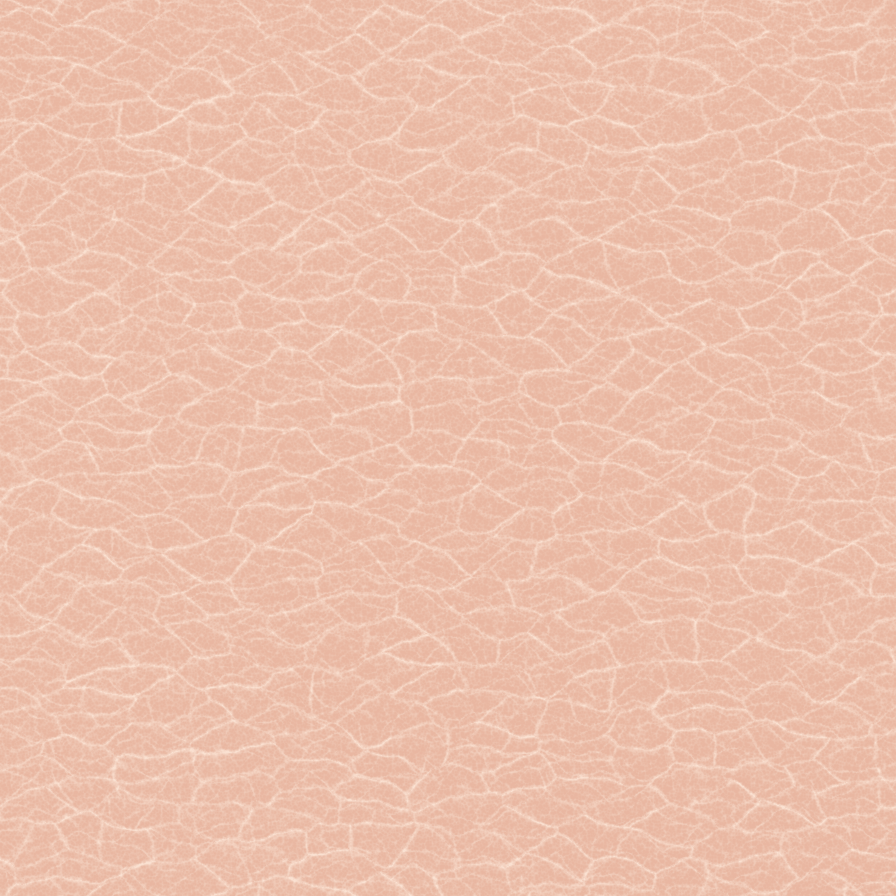
This texture is drawn by a Shadertoy shader. Its source:

```glsl
// Pale peach leather: flat diamond grain cells parted by fine light creases.

vec2 hash2(vec2 p) {
    vec3 q = fract(p.xyx * vec3(0.1031, 0.1030, 0.0973));
    q += dot(q, q.yzx + 33.33);
    return fract((q.xx + q.yz) * q.zy);
}

// Distance to the nearest scattered point, for pores and mottling
float pores(vec2 p) {
    vec2 cell = floor(p);
    float nearest = 4.0;
    for (int j = -1; j <= 1; j++)
    for (int i = -1; i <= 1; i++) {
        vec2 id = cell + vec2(i, j);
        vec2 toPoint = id + hash2(id + 71.0) - p;
        nearest = min(nearest, dot(toPoint, toPoint));
    }
    return sqrt(nearest);
}

// Cell borders on a skewed lattice: x = sharp crease, y = signed side shading.
// Widths are in canvas units; density is cells across and up.
vec2 creases(vec2 uv, vec2 density, float width, float seed) {
    mat2 skew = mat2(density.x, -density.x, density.y, density.y);
    vec2 p = skew * uv + seed;
    vec2 cell = floor(p), homeId = cell, home = vec2(0.0);
    float nearest = 9.0;
    for (int j = -1; j <= 1; j++)
    for (int i = -1; i <= 1; i++) {
        vec2 id = cell + vec2(i, j);
        vec2 r = id + 0.1 + 0.8 * hash2(id) - p;
        if (dot(r, r) < nearest) {
            nearest = dot(r, r);
            home = r;
            homeId = id;
        }
    }
    float line = 0.0, shade = 0.0;
    for (int j = -2; j <= 2; j++)
    for (int i = -2; i <= 2; i++) {
        if (i == 0 && j == 0) continue;
        vec2 id = homeId + vec2(i, j);
        vec2 r = id + 0.1 + 0.8 * hash2(id) - p;
        vec2 across = r - home;
        vec2 normal = across * skew;
        float d = dot(0.5 * (home + r), across) / length(normal);
        // Both cells share one strength for their common border
        float strength = mix(0.4, 1.0, hash2(homeId + id + 19.0).x);
        line = max(line, strength * exp(-d * d / (width * width)));
        float side = strength * normalize(normal).y * exp(-d / (2.6 * width));
        shade = abs(side) > abs(shade) ? side : shade;
    }
    return vec2(line, shade);
}

// Layered sines that bend the creases
vec2 bend(vec2 p) {
    vec2 w = 0.0050 * sin(p.yx * vec2(31.0, 23.0) + p * 17.0 + vec2(0.4, 2.1));
    w += 0.0028 * sin(p.yx * vec2(67.0, 81.0) - p * 43.0 + vec2(1.7, 0.3));
    w += 0.0008 * sin(p.yx * vec2(190.0, 230.0) + p * 140.0);
    return w;
}

void mainImage(out vec4 fragColor, in vec2 fragCoord) {
    vec2 uv = fragCoord / iResolution.y;
    vec2 bent = uv + bend(uv);

    // Main creases, secondary folds and hairline wrinkles
    vec2 major = creases(bent, vec2(10.5, 20.5), 0.0019, 3.0);
    vec2 minor = creases(bent + 0.6 * bend(uv + 5.3), vec2(13.0, 27.0), 0.0017, 47.0);
    vec2 hair = creases(bent + bend(uv * 1.7 + 2.0), vec2(30.0, 48.0), 0.0014, 113.0);

    // Fine skin grain
    float mottle = pores(uv * 150.0) - 0.47;
    float speck = pores(uv * 310.0 + 9.0) - 0.47;
    float cloud = pores(uv * vec2(32.0, 46.0) + 4.0) - 0.47;
    float grain = 0.24 * mottle + 0.28 * speck + 0.10 * cloud;

    // Creases wear unevenly with the grain
    float wear = 0.95 + 1.3 * grain;
    float tone = 0.15 + grain;
    tone += wear * (0.52 * major.x + 0.30 * minor.x + 0.15 * hair.x);
    tone += 0.10 * abs(major.y) + 0.11 * major.y + 0.06 * minor.y;
    tone += 0.02 * sin(uv.x * 5.0 + 2.0 * sin(uv.y * 4.0));
    tone = clamp(tone, 0.0, 1.1);

    vec3 hollow = vec3(0.913, 0.715, 0.630);
    vec3 skin = vec3(0.930, 0.765, 0.688);
    vec3 crest = vec3(0.982, 0.882, 0.820);
    vec3 color = mix(hollow, skin, smoothstep(0.0, 0.36, tone));
    color = mix(color, crest, clamp((tone - 0.26) / 0.74, 0.0, 1.0));
    fragColor = vec4(color, 1.0);
}
```
